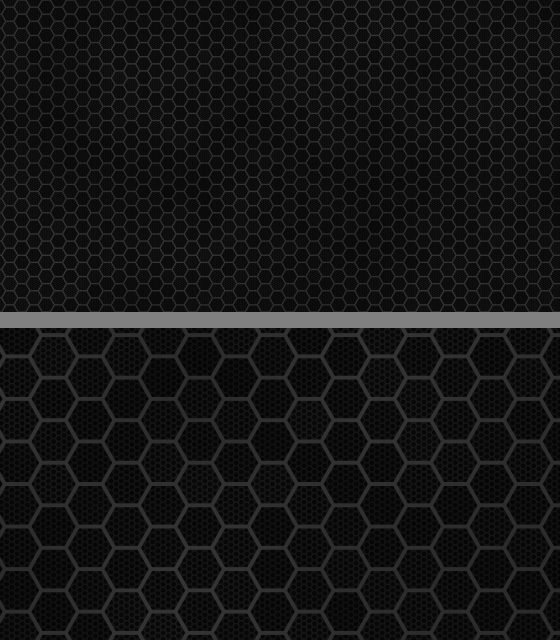
Top, the full canvas; bottom, a detail of the centre.
This pattern is drawn by a WebGL 2 fragment shader. Its source:

```glsl
#version 300 es
precision highp float;
// Dark honeycomb of thin grey outlines over a fine hexagonal mesh, with uneven tone.

#define REPEATS vec2(23.0, 22.0)       // cell pairs across, cells down
#define PHASE vec2(0.4, 0.0)           // shift of the grid, in repeats
#define OUTLINE_HALF 0.046             // half width, in cell heights
#define MESH_PER_CELL 7.0              // small cells per large cell height
#define MESH_HALF 0.13                 // half width, in small cell heights
#define BASE_COLOR vec3(0.027)
#define MESH_COLOR vec3(0.080)
#define OUTLINE_COLOR vec3(0.193)
#define CELL_VARIATION 0.14            // tone change from cell to cell
#define BROAD_VARIATION 0.12           // slow tone change over the canvas
#define SAMPLES 4                      // subsamples per pixel side

uniform vec2 u_resolution;
out vec4 fragColor;

const vec2 LATTICE = vec2(1.7320508, 1.0);

float hash(vec2 p) {
    vec3 q = fract(vec3(p.xyx) * 0.1031);
    q += dot(q, q.yzx + 33.33);
    return fract((q.x + q.y) * q.z);
}

float valueNoise(vec2 p) {
    vec2 i = floor(p);
    vec2 f = smoothstep(0.0, 1.0, fract(p));
    float low = mix(hash(i), hash(i + vec2(1, 0)), f.x);
    float high = mix(hash(i + vec2(0, 1)), hash(i + vec2(1, 1)), f.x);
    return mix(low, high, f.y);
}

// Offset from the centre of the nearest flat-topped hexagon of height one.
vec2 hexOffset(vec2 p) {
    vec2 a = mod(p, LATTICE) - 0.5 * LATTICE;
    vec2 b = mod(p - 0.5 * LATTICE, LATTICE) - 0.5 * LATTICE;
    return dot(a, a) < dot(b, b) ? a : b;
}

float edgeDistance(vec2 offset) {
    vec2 q = abs(offset);
    return 0.5 - max(q.y, dot(q, vec2(0.8660254, 0.5)));
}

float stroke(float dist, float halfWidth, float blur) {
    return 1.0 - smoothstep(halfWidth - blur, halfWidth + blur, dist);
}

vec3 honeycomb(vec2 uv, float blur) {
    vec2 p = (uv * REPEATS - PHASE) * LATTICE;
    vec2 offset = hexOffset(p);
    float meshDistance = edgeDistance(hexOffset(p * MESH_PER_CELL));
    float mesh = stroke(meshDistance, MESH_HALF, blur * MESH_PER_CELL);
    float outline = stroke(edgeDistance(offset), OUTLINE_HALF, blur);

    // Each cell fill has its own tone
    vec2 cell = floor((p - offset) / LATTICE * 2.0 + 0.5);
    float cellTone = 1.0 + CELL_VARIATION * (2.0 * hash(cell + 57.0) - 1.0);
    vec3 fill = mix(BASE_COLOR, MESH_COLOR, mesh) * cellTone;
    return mix(fill, OUTLINE_COLOR, outline);
}

void main() {
    // Half a subsample, measured in cell heights
    float blur = 0.5 * REPEATS.y / (u_resolution.y * float(SAMPLES));

    // Average a grid of subsamples so the fine mesh stays smooth
    vec3 total = vec3(0.0);
    for (int y = 0; y < SAMPLES; y++) {
        for (int x = 0; x < SAMPLES; x++) {
            vec2 offset = (vec2(x, y) + 0.5) / float(SAMPLES) - 0.5;
            total += honeycomb((gl_FragCoord.xy + offset) / u_resolution, blur);
        }
    }
    vec3 color = total / float(SAMPLES * SAMPLES);

    // Soft patches of lighter and darker tone
    vec2 uv = gl_FragCoord.xy / u_resolution;
    float patches = valueNoise(uv * vec2(9.0, 5.0) + 11.0);
    color *= 1.0 + BROAD_VARIATION * (2.0 * patches - 1.0);
    fragColor = vec4(color, 1.0);
}
```
